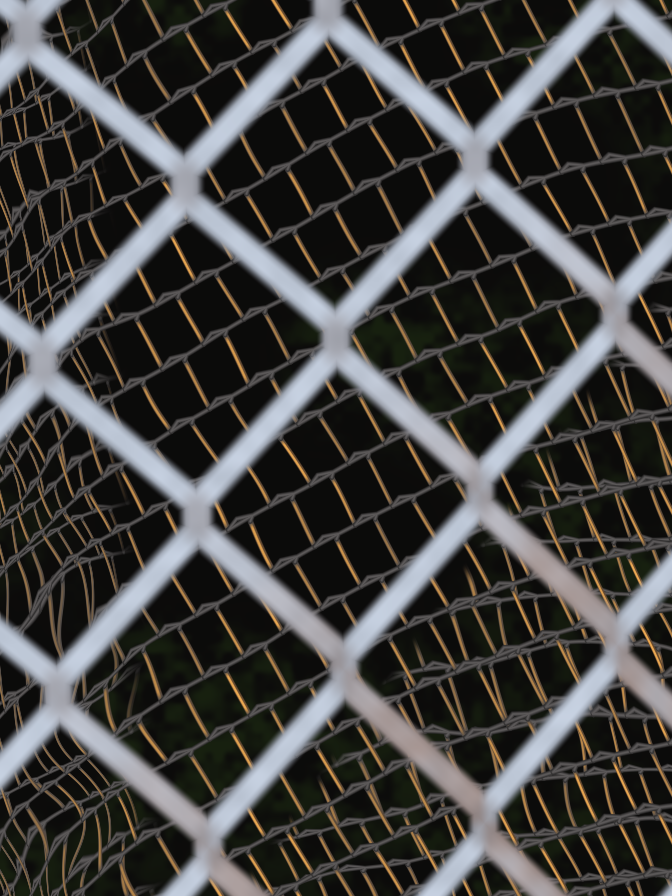
Reproduce this pattern procedurally as a WebGL 2 fragment shader.

```glsl
#version 300 es
precision highp float;
// Blurred pale chain-link fence in front of a fine, sunlit, crumpled wire mesh at dusk.

uniform vec2 u_resolution;
out vec4 fragColor;

// Lengths are fractions of the canvas height.
const vec2 FENCE_NODE = vec2(0.375, 0.622);   // one joint of the near fence
const vec2 FENCE_DOWN = vec2(0.164, -0.171);  // joint to joint, falling wire
const vec2 FENCE_UP = vec2(0.155, 0.1986);    // joint to joint, rising wire
const float FENCE_BEND = 0.0039;
const float FENCE_RADIUS = 0.0158;
const float FENCE_BLUR = 0.0055;
const float JOINT_HALF = 0.014;

const vec2 MESH_START = vec2(0.358, 0.5365);
const vec2 MESH_ROW = vec2(0.0443, 0.0254);   // step along a grey row
const vec2 MESH_DROP = vec2(0.0087, -0.0688); // step to the row below
const vec2 MESH_LIT = vec2(0.0295, -0.0521);  // sunlit strand
const float WIRE_RADIUS = 0.0027;
const float GLINT_RADIUS = 0.0013;

const vec3 NIGHT = vec3(0.045, 0.042, 0.04);
const vec3 LEAF = vec3(0.09, 0.125, 0.06);
const vec3 WIRE_GREY = vec3(0.30, 0.29, 0.29);
const vec3 WIRE_BROWN = vec3(0.40, 0.29, 0.19);
const vec3 GLINT = vec3(0.92, 0.66, 0.32);
const vec3 FENCE_LIGHT = vec3(0.75, 0.79, 0.85);
const vec3 FENCE_SHADE = vec3(0.46, 0.48, 0.52);
const vec3 FENCE_WARM = vec3(0.60, 0.50, 0.46);

float hash(vec2 p) {
  vec3 q = fract(p.xyx * 0.1031);
  q += dot(q, q.yzx + 33.33);
  return fract((q.x + q.y) * q.z);
}

float noise(vec2 p) {
  vec2 i = floor(p), f = fract(p);
  f = f * f * (3.0 - 2.0 * f);
  return mix(mix(hash(i), hash(i + vec2(1, 0)), f.x),
             mix(hash(i + vec2(0, 1)), hash(i + vec2(1, 1)), f.x), f.y);
}

// x: distance to the segment, y: position along it
vec2 segment(vec2 p, vec2 a, vec2 b) {
  vec2 ab = b - a;
  float h = clamp(dot(p - a, ab) / dot(ab, ab), 0.0, 1.0);
  return vec2(length(p - a - ab * h), h);
}

float fill(float d, float soft) { return 1.0 - smoothstep(-soft, soft, d); }

// Fine mesh: grey rows with hooked knots, joined by sunlit strands
vec3 drawMesh(vec3 col, vec2 p, float cover, float sun, float aa) {
  vec2 cell = floor(inverse(mat2(MESH_ROW, MESH_DROP)) * p);
  vec2 knot = MESH_LIT - MESH_DROP - MESH_ROW;
  for (int k = 0; k < 4; k++) {
    vec2 id = cell + vec2(k & 1, k >> 1);
    vec2 q = p - MESH_ROW * id.x - MESH_DROP * id.y;
    float rnd = hash(id + 91.0);

    vec2 lit = segment(q, vec2(0), MESH_LIT);
    float glow = sun * (0.55 + 0.45 * rnd) * smoothstep(0.0, 0.15, lit.y)
               * (1.0 - smoothstep(0.8, 1.0, lit.y));
    col = mix(col, mix(WIRE_GREY, WIRE_BROWN, glow), cover * fill(lit.x - WIRE_RADIUS, aa));
    float core = segment(q + vec2(0.0007, 0.0), vec2(0), MESH_LIT).x;
    col = mix(col, GLINT, cover * glow * fill(core - GLINT_RADIUS, aa));

    float row = segment(q, knot, MESH_ROW + knot).x;
    vec2 crest = knot + vec2(0.008, 0.011);
    float hook = min(segment(q, knot, crest).x, segment(q, crest, vec2(0.002, 0.006)).x);
    hook = min(hook, segment(q, vec2(0.002, 0.006), vec2(0)).x);
    float d = min(row, hook);
    vec3 grey = WIRE_GREY * (1.2 - 0.6 * smoothstep(0.0, WIRE_RADIUS, d));
    col = mix(col, grey, cover * fill(d - WIRE_RADIUS, aa));
  }
  return col;
}

// Near fence: four half wires and a short upright joint per lattice cell
vec3 drawFence(vec3 col, vec2 p) {
  mat2 toCell = inverse(mat2(FENCE_DOWN, FENCE_UP));
  vec2 q = p - FENCE_NODE;
  vec2 c = toCell * q;
  q.x += FENCE_BEND * c.x * (c.x + c.y);
  c = toCell * q;
  vec2 f = c - floor(c + 0.5);
  q = FENCE_DOWN * f.x + FENCE_UP * f.y;

  vec2 top = vec2(0, JOINT_HALF);
  float wire = min(segment(q, -top, FENCE_DOWN * 0.5).x, segment(q, top, -FENCE_DOWN * 0.5).x);
  wire = min(wire, min(segment(q, top, FENCE_UP * 0.5).x, segment(q, -top, -FENCE_UP * 0.5).x));
  float d = min(wire, segment(q, -top, top).x - 0.001);

  float falling = smoothstep(-0.05, 0.05, abs(f.x) - abs(f.y));
  float warm = falling * smoothstep(0.7, 1.35, p.x + 1.0 - p.y) * (0.5 + 0.5 * noise(p * 30.0));
  float joint = 1.0 - smoothstep(0.008, 0.034, length(q * vec2(1.2, 0.8)));
  vec3 metal = mix(FENCE_LIGHT, FENCE_SHADE, 0.7 * smoothstep(0.3, 1.0, d / FENCE_RADIUS));
  metal = mix(metal, FENCE_WARM, 0.75 * warm);
  metal = mix(metal, mix(FENCE_SHADE, FENCE_WARM, 0.4), 0.45 * joint);
  metal *= 0.96 + 0.08 * noise(p * 45.0);
  return mix(col, metal, fill(d - FENCE_RADIUS, FENCE_BLUR));
}

void main() {
  vec2 p = gl_FragCoord.xy / u_resolution.y;
  float aa = max(0.0009, 0.75 / u_resolution.y);

  // Dim foliage
  float leaves = 0.6 * noise(p * 35.0) + 0.4 * noise(p * 90.0);
  float clumps = smoothstep(0.35, 0.75, noise(p * 5.0 + 7.0));
  vec3 col = mix(NIGHT, LEAF, clumps * smoothstep(0.3, 0.8, leaves));

  // Mesh sheet: rows flatten to the right and crumple at the left
  float crumple = 1.0 - smoothstep(0.04, 0.22, p.x);
  vec2 sheet = p - MESH_START;
  sheet.y += 0.5 * pow(max(sheet.x, 0.0), 2.0);
  sheet.x -= 3.0 * pow(max(0.17 - p.x, 0.0), 2.0);
  vec2 wobble = vec2(noise(p * 11.0), noise(p * 11.0 + 40.0)) - 0.5;
  sheet += wobble * (0.008 + 0.045 * crumple);

  // A second fold shows at the lower right and along the left
  float fold = smoothstep(-0.01, 0.02, p.x - 0.456 - 0.7 * (p.y - 0.27));
  fold = max(fold, 1.0 - smoothstep(0.09, 0.15, p.x + 0.08 * (p.y - 0.5)));
  vec2 back = mat2(0.985, 0.17, -0.17, 0.985) * sheet * 1.06 + vec2(0.019, 0.027) + wobble * 0.02;
  float sun = (0.65 + 0.5 * noise(p * 7.0 + 3.0)) * (1.0 - 0.45 * crumple);
  col = drawMesh(col, back, fold, sun * 0.7, aa);
  col = drawMesh(col, sheet, 1.0, sun, aa);

  fragColor = vec4(drawFence(col, p), 1.0);
}
```
